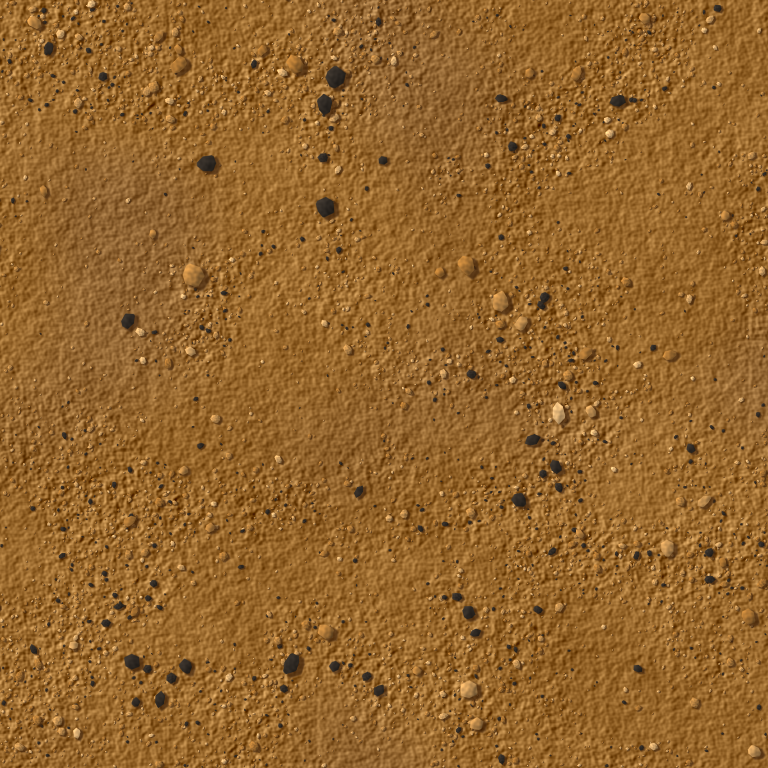
This texture is drawn by a WebGL 1 fragment shader. Its source:

```glsl
precision highp float;
// Dry ochre soil strewn with gravel, lit from the upper left.
// Embossed gradient noise makes the sandy grain; jittered cells at four
// scales scatter chipped stones, which gather in patches and throw shadows.

uniform vec2 u_resolution;

const float TAU = 6.28319;
const vec2 TO_LIGHT = vec2(-0.85, 0.53);
const vec3 SOIL = vec3(0.595, 0.405, 0.172);
const vec3 DUSTY_SOIL = vec3(0.555, 0.39, 0.21);
const vec3 SHADE_TINT = vec3(1.0, 0.94, 0.80);
const vec3 SHADOW = vec3(0.25, 0.135, 0.04);
const vec3 OCHRE_STONE = vec3(0.68, 0.46, 0.20);
const vec3 CREAM_STONE = vec3(0.91, 0.73, 0.49);
const vec3 SLATE_STONE = vec3(0.20, 0.175, 0.15);

vec2 hash2(vec2 p) {
  vec3 q = fract(p.xyx * vec3(0.1031, 0.1030, 0.0973));
  q += dot(q, q.yzx + 33.33);
  return fract((q.xx + q.yz) * q.zy);
}

vec2 direction(float angle) {
  return vec2(cos(angle), sin(angle));
}

float cornerSlope(vec2 corner, vec2 offset) {
  return dot(direction(TAU * hash2(corner).x), offset);
}

float gradientNoise(vec2 p) {
  vec2 i = floor(p);
  vec2 f = p - i;
  vec2 s = f * f * f * (f * (f * 6.0 - 15.0) + 10.0);
  vec2 e = vec2(1.0, 0.0);
  float low = mix(cornerSlope(i, f), cornerSlope(i + e, f - e), s.x);
  float high = mix(cornerSlope(i + e.yx, f - e.yx),
                   cornerSlope(i + 1.0, f - 1.0), s.x);
  return mix(low, high, s.y);
}

// Positive where the noise surface faces the light.
float emboss(vec2 uv, float frequency) {
  vec2 p = uv * frequency + 40.0;
  return gradientNoise(p - 0.3 * TO_LIGHT) - gradientNoise(p + 0.3 * TO_LIGHT);
}

// How stony the ground is at a place, from 0 to 1.
float graveliness(vec2 uv) {
  float n = gradientNoise(uv * 5.0 + 11.0) + 0.6 * gradientNoise(uv * 13.0 + 57.0);
  return smoothstep(-0.3, 0.5, n);
}

// Distance to a chipped, roughly six-sided outline.
float stoneDistance(vec2 d, float radius, vec2 seed) {
  float reach = 0.85 * length(d);
  for (int i = 0; i < 6; i++) {
    float k = float(i);
    float angle = TAU * (k + 0.8 * hash2(seed + 7.0 * k).x) / 6.0;
    reach = max(reach, dot(d, direction(angle)));
  }
  return reach - radius;
}

// Soft coverage of a shape: 1 inside, 0 outside.
float coverage(float dist, float inner, float outer) {
  return 1.0 - smoothstep(-inner, outer, dist);
}

vec3 scatterStones(vec3 ground, vec2 uv, float cells, float density,
                   float slateShare, float seed) {
  vec3 color = ground;
  vec2 p = uv * cells;
  float edge = 0.8 * cells / u_resolution.y;
  for (int y = -1; y <= 1; y++) {
    for (int x = -1; x <= 1; x++) {
      vec2 cell = floor(p) + vec2(float(x), float(y));
      vec2 id = cell + seed;
      vec2 center = cell + 0.2 + 0.6 * hash2(id);
      vec2 pick = hash2(id + 131.7);
      if (pick.x > density * (0.12 + graveliness(center / cells))) continue;

      // Random size, turn and elongation.
      vec2 look = hash2(id + 271.3);
      vec2 kind = hash2(id + 389.9);
      float radius = mix(0.15, 0.36, pick.y * pick.y);
      vec2 axis = direction(TAU * look.x);
      mat2 turn = mat2(axis.x, -axis.y, axis.y, axis.x);
      vec2 stretch = vec2(1.0, 1.0 + 0.7 * look.y);
      vec2 d = p - center;

      // Shadow on the ground, then the stone body over it.
      vec2 shifted = d + TO_LIGHT * radius * 0.55;
      float shadow = stoneDistance(turn * shifted * stretch, radius, id);
      float body = stoneDistance(turn * d * stretch, radius, id);
      color = mix(color, SHADOW, 0.7 * coverage(shadow, edge, edge + 0.06));

      vec3 tint = mix(OCHRE_STONE, CREAM_STONE, kind.y * kind.y);
      tint = mix(tint, SLATE_STONE, step(kind.x, slateShare));
      float facing = clamp(dot(d, TO_LIGHT) / radius, -1.0, 1.0);
      float mottle = 0.25 * gradientNoise(d * 7.0 + id);
      tint *= 0.93 + 0.32 * facing + mottle;
      color = mix(color, tint, coverage(body, edge, edge));
    }
  }
  return color;
}

void main() {
  vec2 uv = gl_FragCoord.xy / u_resolution.y;
  // Broad soil patches and fine sandy relief.
  float dusty = smoothstep(0.0, 0.5, gradientNoise(uv * 3.0 + 83.0));
  vec3 color = mix(SOIL, DUSTY_SOIL, 0.75 * dusty);
  float broad = 0.045 * gradientNoise(uv * 4.0 + 23.0) + 0.05 * gradientNoise(uv * 17.0 + 5.0);
  float grain = 0.10 * emboss(uv, 60.0) + 0.16 * (emboss(uv, 125.0) + emboss(uv, 215.0));
  color += SHADE_TINT * (broad + grain * mix(0.75, 1.35, graveliness(uv)));
  // Gravel from the finest grit to the largest pebbles.
  color = scatterStones(color, uv, 165.0, 0.26, 0.12, 17.0);
  color = scatterStones(color, uv, 105.0, 0.26, 0.18, 211.0);
  color = scatterStones(color, uv, 56.0, 0.24, 0.27, 433.0);
  color = scatterStones(color, uv, 27.0, 0.17, 0.36, 677.0);
  gl_FragColor = vec4(clamp(color, 0.0, 1.0), 1.0);
}
```
